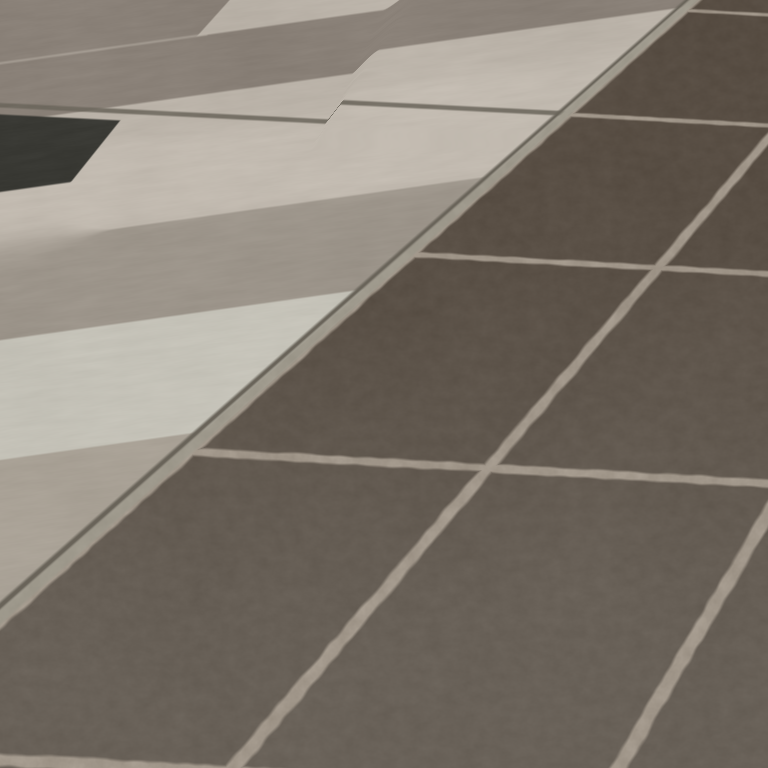
Reproduce this texture procedurally as a Shadertoy shader.

```glsl
// Dark square floor tiles with pale grout, seen in perspective beside slanted pale planks.
// Tile coordinates come from a vanishing point; the planks are bands of one sheared axis,
// and gradient noise adds mottling, grain and grout wear.

const vec2 VANISH = vec2(1.932, -0.915);   // where the tile columns meet (y down)
const float ROW_TILT = 0.055;              // slope of the tile rows
const float PLANK_TILT = 0.14;             // slope of the plank edges

const vec3 TILE_FAR = vec3(0.345, 0.305, 0.265);
const vec3 TILE_NEAR = vec3(0.41, 0.38, 0.345);
const vec3 GROUT = vec3(0.65, 0.61, 0.56);
const vec3 TRIM = vec3(0.62, 0.60, 0.55);
const vec3 SEAM = vec3(0.41, 0.39, 0.35);
const vec3 SLATE = vec3(0.22, 0.22, 0.20);
const vec3 PALE = vec3(0.73, 0.70, 0.66);

float hash(vec2 cell) {
    vec3 p = fract(cell.xyx * vec3(0.1031, 0.1030, 0.0973));
    p += dot(p, p.yzx + 33.33);
    return fract((p.x + p.y) * p.z);
}

vec2 gradient(vec2 cell) {
    float angle = 6.2832 * hash(cell);
    return vec2(cos(angle), sin(angle));
}

float gradientNoise(vec2 p) {
    vec2 i = floor(p), f = p - i;
    vec2 w = f * f * f * (f * (f * 6.0 - 15.0) + 10.0);
    vec2 e = vec2(0.0, 1.0);
    float low = mix(dot(gradient(i), f), dot(gradient(i + e.yx), f - e.yx), w.x);
    float high = mix(dot(gradient(i + e.xy), f - e.xy), dot(gradient(i + e.yy), f - e.yy), w.x);
    return mix(low, high, w.y);
}

float fbm(vec2 p) {
    float sum = 0.0, amplitude = 0.5;
    for (int k = 0; k < 4; k++) {
        sum += amplitude * gradientNoise(p);
        p = p * 2.03 + 7.1;
        amplitude *= 0.6;
    }
    return sum;
}

// Smooth step from 0 to 1 where d passes zero
float edge(float d, float softness) {
    return smoothstep(-softness, softness, d);
}

// Smooth strip between two limits
float strip(float x, float low, float high, float softness) {
    return edge(x - low, softness) * edge(high - x, softness);
}

// Column and row position on the tiled floor
vec2 floorCoords(vec2 q) {
    float depth = q.y - ROW_TILT * q.x - (VANISH.y - ROW_TILT * VANISH.x);
    return vec2(((q.x - VANISH.x) / depth + 1.055) / 0.2425,
                (1.0145 - 1.0 / depth) / 0.1293);
}

vec3 tileColor(vec2 q, vec2 uv, vec2 blur) {
    vec3 color = mix(TILE_FAR, TILE_NEAR, smoothstep(0.15, 0.95, q.y));
    color += 0.012 * (hash(floor(uv) + 3.0) - 0.5);
    color += 0.035 * fbm(q * vec2(45.0, 60.0)) + 0.02 * fbm(q * 6.0);
    // Grout lines, slightly uneven in width and tone
    vec2 lineDist = abs(uv - floor(uv + 0.5));
    vec2 halfWidth = vec2(0.023, 0.016) * (1.0 + 0.35 * gradientNoise(q * 40.0));
    vec2 lines = vec2(edge(halfWidth.x - lineDist.x, blur.x),
                      edge(halfWidth.y - lineDist.y, blur.y));
    vec3 grout = GROUT + 0.09 * fbm(q * 35.0);
    return mix(color, grout, 0.93 * max(lines.x, lines.y));
}

vec3 plankColor(vec2 q, float aa) {
    // The upper part is offset beyond a slanted break
    float beyond = edge(q.x - 0.437 - 0.6 * (0.143 - q.y), 0.003 + 0.12 * max(0.13 - q.y, 0.0));
    float y = q.y + 0.026 * beyond * (1.0 - smoothstep(0.165, 0.2, q.y));
    float across = y + PLANK_TILT * q.x;

    // Bands from far to near
    float edges[4] = float[4](0.16, 0.319, 0.443, 0.599);
    vec3 tones[4] = vec3[4](PALE, vec3(0.61, 0.58, 0.54),
                            vec3(0.77, 0.76, 0.72), vec3(0.66, 0.63, 0.585));
    vec3 color = vec3(0.535, 0.50, 0.465);
    for (int k = 0; k < 4; k++) {
        float haze = k == 1 ? 0.04 * (1.0 - smoothstep(0.03, 0.15, q.x)) : 0.0;
        color = mix(color, tones[k], edge(across - edges[k], aa + haze));
    }
    color += 0.03 * strip(across, 0.21, 0.319, 0.02);

    // Far pale plank and its joint
    float far = edge(0.083 - across, aa);
    color = mix(color, PALE, far * edge(q.x + 0.9 * q.y - 0.299, aa));
    color = mix(color, PALE, 0.5 * strip(across, 0.081, 0.084, aa) * edge(0.27 - q.x, aa));

    // Slate corner and crossing seam
    float below = y - 0.137 - 0.05 * q.x;
    float slate = edge(below - 0.012, aa) * edge(0.25 - across, aa)
                * edge(0.282 - q.x - 0.8 * q.y, aa);
    color = mix(color, SLATE, slate);
    color = mix(color, SEAM, 0.85 * strip(below, -0.003, 0.003, aa));

    // Grain along the planks
    color += 0.03 * fbm(vec2(q.x * 14.0, across * 110.0)) + 0.035 * fbm(q * 5.0);
    return color;
}

void mainImage(out vec4 fragColor, in vec2 fragCoord) {
    vec2 q = fragCoord / iResolution.xy;
    q.y = 1.0 - q.y;
    float aa = 0.0008 + 0.8 / min(iResolution.x, iResolution.y);
    vec2 uv = floorCoords(q);
    vec2 blur = fwidth(uv) + 0.003;

    vec3 color = mix(plankColor(q, aa), tileColor(q, uv, blur), edge(uv.x, blur.x));
    // Trim between planks and tiles, with a dark gap on the plank side
    color = mix(color, SEAM, strip(uv.x, -0.062, -0.036, blur.x));
    color = mix(color, TRIM + 0.05 * fbm(q * 30.0), strip(uv.x, -0.038, 0.008, blur.x));
    fragColor = vec4(clamp(color, 0.0, 1.0), 1.0);
}
```
